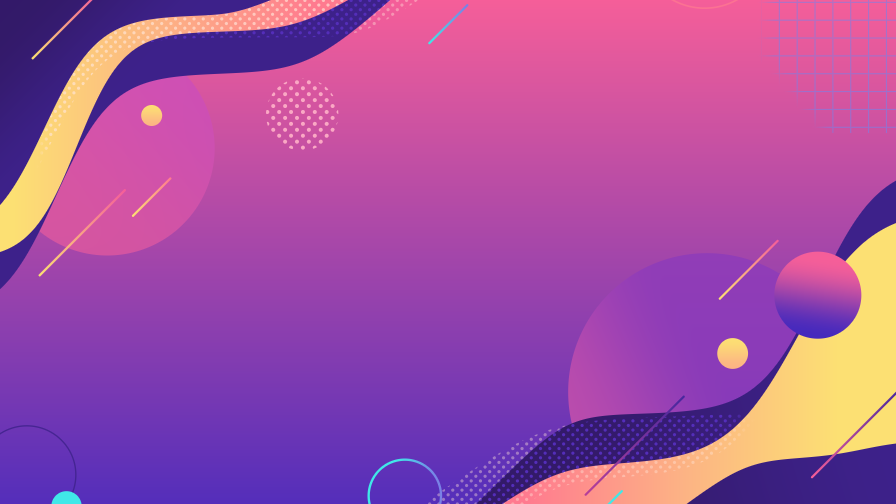
Give the GLSL for this background, as a WebGL 2 fragment shader.

```glsl
#version 300 es
precision highp float;
// Flat abstract backdrop: a pink to violet gradient framed by flowing ribbons in two corners.
// Ribbon edges are tanh steps with a soft linear bend; discs, rings, streaks, a grid and
// halftone dots are distance functions layered from back to front.
uniform vec2 u_resolution;
out vec4 fragColor;

#define CANVAS_HEIGHT 432.0
#define DOT_PITCH 5.6
#define DOT_RADIUS 1.35
#define GRID_PITCH 15.3
#define STREAK_RADIUS 0.95

const vec3 PINK = vec3(0.96, 0.37, 0.60);
const vec3 VIOLET = vec3(0.33, 0.18, 0.73);
const vec3 NAVY = vec3(0.20, 0.10, 0.41);
const vec3 INDIGO = vec3(0.24, 0.13, 0.54);
const vec3 YELLOW = vec3(0.99, 0.88, 0.45);
const vec3 PEACH = vec3(0.99, 0.70, 0.52);
const vec3 ROSE = vec3(1.00, 0.48, 0.56);
const vec3 CREAM = vec3(1.00, 0.90, 0.85);
const vec3 CYAN = vec3(0.25, 0.91, 0.91);
const vec3 SKY = vec3(0.48, 0.50, 0.90);

float pixel; // size of one screen pixel in canvas units

float cover(float d) { return clamp(0.5 - d / pixel, 0.0, 1.0); }

void paint(inout vec3 base, vec3 tint, float alpha) { base = mix(base, tint, alpha); }

// Edge height: rise = (centre x, width, mid height, amplitude), bend = (x, softness, slope)
float wave(float x, vec4 rise, vec3 bend) {
    float z = (x - bend.x) / bend.y;
    float softplus = max(z, 0.0) + log(1.0 + exp(-abs(z)));
    return rise.z + rise.w * tanh((x - rise.x) / rise.y) + bend.z * bend.y * softplus;
}

// Smooth mask of the area above a wave
float above(vec2 p, vec4 rise, vec3 bend) {
    float d = p.y - wave(p.x, rise, bend);
    return clamp(0.5 + d / length(vec2(dFdx(d), dFdy(d))), 0.0, 1.0);
}

float disc(vec2 p, vec2 centre, float radius) { return cover(length(p - centre) - radius); }

float ring(vec2 p, vec2 centre, float radius, float halfWidth) {
    return cover(abs(length(p - centre) - radius) - halfWidth);
}

// Diagonal lattice of round dots
float halftone(vec2 p, float pitch, float radius) {
    vec2 q = vec2(p.x + p.y, p.x - p.y) * 0.7071 / pitch;
    return cover(length(fract(q) - 0.5) * pitch - radius);
}

// Rising 45 degree line of horizontal extent run
void streak(inout vec3 base, vec2 p, vec2 start, float run, vec3 from, vec3 to) {
    vec2 q = p - start;
    float t = clamp((q.x + q.y) / (2.0 * run), 0.0, 1.0);
    paint(base, mix(from, to, t), cover(length(q - t * run) - STREAK_RADIUS));
}

vec3 ribbonColor(float t) {
    return t < 0.5 ? mix(ROSE, PEACH, t * 2.0) : mix(PEACH, YELLOW, t * 2.0 - 1.0);
}

void main() {
    pixel = CANVAS_HEIGHT / u_resolution.y;
    vec2 p = gl_FragCoord.xy * pixel;
    vec3 color = mix(VIOLET, PINK, p.y / CANVAS_HEIGHT);

    // Translucent discs, warm at the lower left
    float warm = smoothstep(110.0, -90.0, dot(p - vec2(92, 305), vec2(0.5, 0.85)));
    paint(color, mix(vec3(0.79, 0.30, 0.74), vec3(0.89, 0.35, 0.62), warm), 0.75 * disc(p, vec2(92, 305), 92.0));
    warm = smoothstep(20.0, -120.0, dot(p - vec2(606, 96), vec2(0.85, 0.5)));
    paint(color, mix(vec3(0.55, 0.23, 0.73), vec3(0.80, 0.32, 0.67), warm), 0.8 * disc(p, vec2(606, 96), 119.0));

    // Fading grid at the upper right
    vec2 cell = abs(fract((p - vec2(668, 430)) / GRID_PITCH + 0.5) - 0.5) * GRID_PITCH;
    float gridFade = smoothstep(648.0, 668.0, p.x - 0.8 * max(382.0 - p.y, 0.0)) * step(318.0, p.y);
    paint(color, SKY, 0.65 * gridFade * cover(min(cell.x, cell.y) - 0.45));

    // Dotted disc and thin outlines
    paint(color, vec3(0.98, 0.66, 0.77), halftone(p, 7.2, 1.7) * disc(p, vec2(259, 334), 31.0));
    paint(color, ROSE, 0.7 * ring(p, vec2(604, 482), 57.0, 0.7));
    paint(color, INDIGO, 0.8 * ring(p, vec2(23, 25), 42.0, 0.6));

    // Ribbons: dark body with a bright band inside, one per corner
    float upper = above(p, vec4(48, 48, 264, 105), vec3(265, 20, 0.9));
    float lower = 1.0 - above(p, vec4(702, 52, 185, 108), vec3(485, -15, 1));
    float upperTop = above(p, vec4(38, 46, 322, 97), vec3(200, 10, 0.4));
    float upperBand = above(p, vec4(66, 40, 307, 98), vec3(255, 18, 0.6)) * (1.0 - upperTop);
    float lowerTop = above(p, vec4(684, 61, 144, 110), vec3(478, -18, 0.7));
    float lowerBand = above(p, vec4(740, 40, 47, 8), vec3(640, -15, 0.75)) * (1.0 - lowerTop);
    float dark = max(upper, lower);
    float band = max(upperBand, lowerBand);
    float glow = p.x < 400.0 ? smoothstep(20.0, 180.0, p.x + 432.0 - p.y) : smoothstep(480.0, 780.0, p.x + 0.3 * p.y);
    paint(color, mix(NAVY, INDIGO, glow), dark);
    float along = p.x < 400.0 ? (270.0 - p.x) / 260.0 : (p.x - 450.0) / 270.0;
    paint(color, ribbonColor(clamp(along, 0.0, 1.0)), band);

    // Halftone strips along both ribbons
    float strip = above(p, vec4(45, 45, 312, 88), vec3(310, 12, 0.65)) * (1.0 - upperTop) * smoothstep(30.0, 45.0, p.x);
    strip *= step(p.x, 365.0);
    float lowStrip = 1.0 - above(p, vec4(600, 50, 76, 2), vec3(465, -25, 0.72));
    lowStrip *= above(p + vec2(0, 12), vec4(684, 61, 144, 110), vec3(478, -18, 0.7));
    strip = max(strip, lowStrip * smoothstep(650.0, 620.0, p.x) * step(355.0, p.x));
    vec3 dotColor = mix(mix(color, CREAM, 0.4 + 0.25 * upperBand), VIOLET, dark * (1.0 - band));
    paint(color, dotColor, strip * halftone(p, DOT_PITCH, DOT_RADIUS));

    // Diagonal streaks
    streak(color, p, vec2(28, 382), 55.0, YELLOW, PINK);
    streak(color, p, vec2(34, 196), 73.0, YELLOW, PINK);
    streak(color, p, vec2(114, 247), 32.0, YELLOW, ROSE);
    streak(color, p, vec2(368, 395), 32.5, CYAN, SKY);
    streak(color, p, vec2(617, 176), 49.5, YELLOW, PINK);
    streak(color, p, vec2(502, 8), 84.0, vec3(0.72, 0.25, 0.60), VIOLET * 0.85);
    streak(color, p, vec2(696, 23), 74.0, PINK, VIOLET * 0.85);
    streak(color, p, vec2(520, -2), 13.0, CYAN, CYAN);

    // Solid discs, bright ring and shaded ball
    paint(color, mix(PEACH, YELLOW, smoothstep(322.0, 344.0, p.y)), disc(p, vec2(130, 333), 9.0));
    paint(color, mix(PEACH, YELLOW, smoothstep(114.0, 144.0, p.y)), disc(p, vec2(628, 129), 13.2));
    paint(color, CYAN, disc(p, vec2(57, -2), 13.0));
    paint(color, mix(CYAN, SKY, smoothstep(335.0, 380.0, p.x)), ring(p, vec2(347, 7), 31.0, 1.0));
    float shade = smoothstep(-36.0, 32.0, dot(p - vec2(701, 179), vec2(0.15, 0.98)));
    paint(color, mix(vec3(0.27, 0.16, 0.74), PINK, shade), disc(p, vec2(701, 179), 37.3));

    fragColor = vec4(color, 1.0);
}
```
